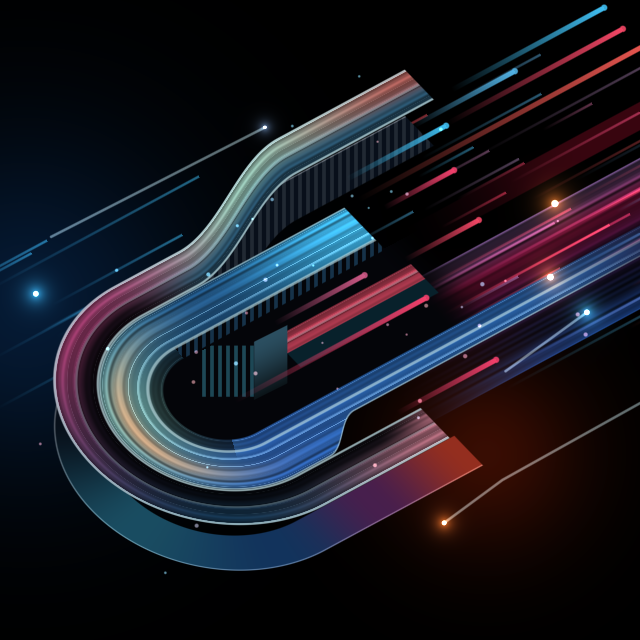
This background is drawn by a WebGL 2 fragment shader. Its source:

```glsl
#version 300 es
precision highp float;
// Glossy folded ribbons on black, crossed by diagonal neon streaks and sparks.
uniform vec2 u_resolution;
out vec4 fragColor;

const vec2 ALONG = vec2(.88, .475), ACROSS = vec2(-.475, .88);
const vec2 TURN = vec2(.484, .173); // centre of the U-turn in streak axes
const vec3 PALE = vec3(.72, .84, .86), INK = vec3(.015, .018, .035);
const float SOFT = .0014;

// Start, end, offset across, hue
const vec4 STREAKS[10] = vec4[10](
  vec4(1.03, 1.3, .421, 0), vec4(.95, 1.13, .4, .1), vec4(1, 1.31, .378, 1.1),
  vec4(.82, 1.36, .339, 1.4), vec4(.82, .995, .376, 0), vec4(.85, .973, .309, 1),
  vec4(.84, .97, .222, 1.1), vec4(.613, .772, .231, .8), vec4(.715, .89, .017, 1),
  vec4(.5, .84, .154, 1));
// Position, size, hue
const vec4 SPARKS[6] = vec4[6](
  vec4(.867, .682, 1, 2), vec4(.86, .567, .9, 2), vec4(.694, .183, .7, 2),
  vec4(.056, .541, .8, 0), vec4(.917, .512, .8, 0), vec4(.414, .801, .5, .3));

float hash(float n) {
  n = fract(n * .1031);
  n *= n + 33.33;
  return fract(n * (n + n));
}
float noise(float x) {
  return mix(hash(floor(x)), hash(floor(x) + 1.), smoothstep(0., 1., fract(x)));
}
float band(float x, float lo, float hi) {
  return smoothstep(lo - SOFT, lo + SOFT, x) * (1. - smoothstep(hi - SOFT, hi + SOFT, x));
}
float rect(vec2 p, vec2 lo, vec2 hi) { return band(p.x, lo.x, hi.x) * band(p.y, lo.y, hi.y); }
float stroke(float d, float width) { return 1. - smoothstep(width, width + SOFT * 2., abs(d)); }
float bars(float x) { return 1. - smoothstep(.15, .3, abs(fract(x * 80.) - .5)); }
float segment(vec2 p, vec2 a, vec2 b) {
  vec2 ab = b - a;
  return length(p - a - ab * clamp(dot(p - a, ab) / dot(ab, ab), 0., 1.));
}
vec3 ramp(float x, vec3 a, vec3 b, vec3 c, vec3 d, vec3 e) {
  vec4 w = smoothstep(vec4(0, 1, 2, 3), vec4(1, 2, 3, 4), vec4(x * 4.));
  return mix(mix(mix(mix(a, b, w.x), c, w.y), d, w.z), e, w.w);
}
vec3 neon(float hue) {
  vec3 warm = mix(vec3(.95, .25, .42), vec3(1, .52, .2), max(hue - 1., 0.));
  return mix(vec3(.25, .75, .95), warm, min(hue, 1.));
}
// Path position, distance from the axis and distance past the turn
vec3 track(vec2 p, float bend) {
  vec2 q = vec2(dot(p, ALONG), dot(p, ACROSS)) - TURN;
  q.y -= bend * smoothstep(.05, .27, q.x) * step(0., q.y);
  float s = q.x + .28 * q.y, r = max(length(vec2(min(s, 0.), q.y)), .0001);
  float arm = q.y > 0. ? s : -.47 - s;
  return vec3(s > 0. ? arm : -.15 * acos(clamp(q.y / r, -1., 1.)), r, s);
}
vec3 sheen(vec3 c, float r) {
  return c * (.6 + .6 * noise(r * 250.)) + PALE * .3 * smoothstep(.8, .95, noise(r * 310.));
}
vec3 outerRibbon(vec3 k) {
  vec3 c = ramp((.56 - k.x) / 1.25, vec3(.66, .36, .34), vec3(.57, .74, .68),
    vec3(.58, .22, .4), vec3(.08, .2, .3), vec3(.66, .4, .46));
  float upper = smoothstep(-.03, .14, k.x), inside = 1. - smoothstep(.18, .212, k.y);
  c = mix(c, vec3(.16, .32, .42), upper * inside);
  c = sheen(mix(c, INK, .9 * (1. - upper) * inside * smoothstep(-.72, -.6, k.x)), k.y);
  return mix(c, PALE, .75 * stroke(abs(k.y - .1975) - .0305, .001));
}
vec3 innerRibbon(vec3 k, float edge, float x) {
  vec3 c = ramp((.357 - k.x) / 1.1, vec3(.24, .7, .9), vec3(.12, .32, .5),
    vec3(.4, .62, .62), vec3(.16, .36, .66), vec3(.15, .36, .62));
  vec2 peach = vec2(k.x + .23, k.y - .139) * vec2(6, 70);
  c = sheen(mix(c, vec3(.8, .58, .42), .8 * exp(-dot(peach, peach))), k.y);
  c *= mix(.4, 1., smoothstep(.085, .115, k.y + .03 * step(k.x, -.4)));
  c = mix(c, INK + vec3(.07, .18, .25) * bars(x), band(k.y, .07, .099) * step(0., k.x));
  return mix(c, PALE, .65 * stroke(min(abs(k.y - edge), abs(k.y - .099)), .0008));
}
vec3 backdrop(vec2 p, vec2 q) {
  vec2 cool = p - vec2(.04, .52), warm = p - vec2(.76, .29);
  vec3 c = vec3(.02, .1, .2) * exp(-14. * dot(cool, cool)) + vec3(.22, .05, .01) * exp(-45. * dot(warm, warm));
  vec3 sheaf = ramp((q.y + .03) / .22, vec3(.12, .3, .62), vec3(.04, .06, .14),
    vec3(.18, .06, .2), vec3(.36, .05, .17), vec3(.42, .3, .5));
  c += sheaf * band(q.y, -.02, .188) * smoothstep(.72, .98, q.x) * (.35 + .9 * noise(q.y * 240.));
  return c + vec3(.22, .02, .06) * band(q.y, .226, .265) * smoothstep(.85, 1.2, q.x);
}

void main() {
  vec2 p = gl_FragCoord.xy / u_resolution, q = vec2(dot(p, ALONG), dot(p, ACROSS));
  vec3 col = backdrop(p, q), dust = vec3(0);
  // Fine random trails and dust
  for (int i = 0; i < 44; i++) {
    float n = float(i) * 5. + 3., side = step(10., float(i));
    vec2 at = mix(vec2(.15, .32), vec2(.78, -.04), side);
    at += vec2(hash(n), hash(n + 1.)) * mix(vec2(.3, .2), vec2(.4, .46), side);
    float u = (q.x - at.x) / (.08 + .3 * hash(n + 2.));
    vec3 tint = neon(1.4 * hash(n + 3.) * side);
    col += tint * .5 * u * band(u, 0., 1.) * stroke(q.y - at.y, .0005);
    dust += (tint + PALE) * .35 * stroke(length(q - vec2(.2 + .9 * hash(n + 4.), at.y)), .002 * hash(n));
  }
  // Side walls and outer ribbon
  vec3 w = track(p + vec2(0, .072), .082), o = track(p, .082), k = track(p, 0.);
  vec3 wall = ramp((-w.x - .12) / .62, vec3(.03, .06, .1), vec3(.1, .3, .38),
    vec3(.07, .2, .36), vec3(.28, .12, .3), vec3(.58, .18, .12));
  wall += .1 * bars(p.x) * step(.1, w.x) + .3 * stroke(w.y - .228, .0005);
  col = mix(col, wall, rect(w.xy, vec2(-.75, .166), vec2(.56, .228)));
  col = mix(col, outerRibbon(o), rect(o.xy, vec2(-.69, .166), vec2(.56, .229)));
  // Hollow and inner ribbon
  float edge = .166 - .045 * smoothstep(.06, .14, k.z) * step(k.x, -.47);
  col = mix(col, INK, step(k.y, .08) * (1. - smoothstep(.34, .42, k.z)));
  col += vec3(.1, .26, .3) * bars(p.x) * rect(p, vec2(.31, .38), vec2(.4, .46)) * step(k.y, .075);
  float fade = 1. - smoothstep(.45, .85, k.z);
  col = mix(col, innerRibbon(k, edge, p.x), rect(k.xy, vec2(-1.5, .078), vec2(.357, edge)) * fade);
  // Rose bar with shaded side, and upright slab
  vec2 bar = vec2(q.x + .28 * (q.y - TURN.y), q.y), slab = vec2(p.x, p.y - .5 * (p.x - .397));
  vec3 rose = mix(vec3(.03, .13, .17), sheen(vec3(.66, .22, .3), q.y), band(q.y, .181, .22));
  col = mix(col, rose, rect(bar, vec2(.61, .152), vec2(.855, .212)));
  col = mix(col, vec3(.17, .31, .38) * smoothstep(.33, .47, slab.y), rect(slab, vec2(.397, .375), vec2(.449, .466)));
  // Streaks with a bead at the tip, wires and sparks
  for (int i = 0; i < 10; i++) {
    vec4 s = STREAKS[i];
    float u = (q.x - s.x) / (s.y - s.x), line = band(u, 0., 1.) * stroke(q.y - s.z, .0025);
    col = mix(col, neon(s.w), max(line * u, .9 * stroke(length(q - s.yz), .0035)));
  }
  vec2 knee = vec2(.785, .25);
  float wire = min(segment(p, SPARKS[2].xy, knee), segment(p, knee, vec2(1, .37)));
  wire = min(wire, min(segment(p, vec2(.79, .42), SPARKS[4].xy), segment(p, vec2(.08, .63), SPARKS[5].xy)));
  col += PALE * .5 * stroke(wire, .0006);
  for (int i = 0; i < 6; i++) {
    float d = length(p - SPARKS[i].xy) / SPARKS[i].z;
    col += neon(SPARKS[i].w) * .9 * exp(-d * 70.) + stroke(d, .004);
  }
  fragColor = vec4(min(col + dust, 1.), 1);
}
```
